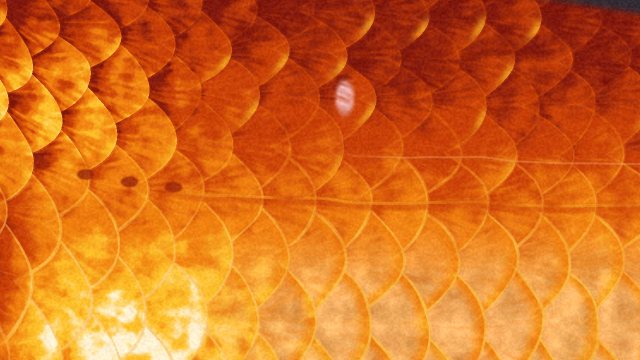
Reproduce this texture procedurally as a WebGL 2 fragment shader.

```glsl
#version 300 es
precision highp float;
uniform vec2 u_resolution;
out vec4 fragColor;

const vec3 MAROON = vec3(0.50, 0.09, 0.05);
const vec3 RUST = vec3(0.79, 0.25, 0.03);
const vec3 ORANGE = vec3(0.94, 0.50, 0.06);
const vec3 GOLD = vec3(0.99, 0.75, 0.16);
const vec3 CREAM = vec3(1.00, 0.95, 0.83);
const vec3 PEACH = vec3(0.95, 0.70, 0.43);
const vec3 SLATE = vec3(0.20, 0.17, 0.20);
const float PITCH = 0.157;  // scale spacing along the body
const float BULGE = 0.80;   // reach of the rounded rim, in pitches

float hash(vec2 p) {
  vec3 q = fract(p.xyx * vec3(0.1031, 0.1030, 0.0973));
  q += dot(q, q.yzx + 33.33);
  return fract((q.x + q.y) * q.z);
}

float noise(vec2 p) {
  vec2 i = floor(p), f = fract(p);
  f = f * f * (3.0 - 2.0 * f);
  float low = mix(hash(i), hash(i + vec2(1, 0)), f.x);
  float high = mix(hash(i + vec2(0, 1)), hash(i + vec2(1, 1)), f.x);
  return mix(low, high, f.y);
}

float fbm(vec2 p) {
  float sum = 0.0, gain = 0.5;
  for (int i = 0; i < 4; i++) {
    sum += gain * noise(p);
    p = p * 2.03 + 17.0;
    gain *= 0.5;
  }
  return sum;
}

float falloff(vec2 p, vec2 center, vec2 size) {
  vec2 q = (p - center) / size;
  return exp(-dot(q, q));
}

float stroke(float d, float width) {
  return 1.0 - smoothstep(width * 0.35, width, abs(d));
}

vec3 heatColor(float h) {
  vec3 c = mix(MAROON, RUST, smoothstep(0.0, 0.25, h));
  c = mix(c, ORANGE, smoothstep(0.25, 0.50, h));
  c = mix(c, GOLD, smoothstep(0.50, 0.75, h));
  return mix(c, CREAM, smoothstep(0.75, 1.0, h));
}

float lateralLine(float x) {
  return 0.43 + 0.14 * exp(-2.6 * x);
}

// Rim coordinate of one staggered row: whole numbers lie on rims
float rimCoord(vec2 grid, float row) {
  float dv = grid.y - row;
  return grid.x - 0.5 * mod(row, 2.0) - BULGE * (1.0 - dv * dv);
}

vec3 skin(vec2 p) {
  // Bent grid whose rows tighten towards the back
  vec2 w = p + 0.022 * (vec2(noise(p * 7.0), noise(p * 7.0 + 40.0)) - 0.5);
  float s = w.y - lateralLine(w.x);
  vec2 grid = vec2((w.x - 0.88) / PITCH + BULGE, s * (6.6 + 2.0 * s));
  float rowDensity = 6.6 + 4.0 * s;

  // Of the two rows here, the scale nearer the head lies on top
  float rowA = floor(grid.y), center = 1e5, depth = 0.0, topRow = rowA;
  for (int i = 0; i < 2; i++) {
    float row = rowA + float(i), t = rimCoord(grid, row);
    float c = ceil(t) + 0.5 * mod(row, 2.0);
    if (c < center) { center = c; depth = ceil(t) - t; topRow = row; }
  }

  // Visible rims, rims seen through the skin, and shadows beside them
  float rim = 0.0, ghost = 0.0, shadow = 0.0;
  for (int i = 0; i < 2; i++) {
    float row = rowA + float(i), t = rimCoord(grid, row);
    float slope = 2.0 * BULGE * (grid.y - row) * rowDensity;
    float d = (t - round(t)) / length(vec2(1.0 / PITCH, slope));
    float c = round(t) + 0.5 * mod(row, 2.0);
    if (c > center + 0.1) ghost = max(ghost, stroke(d, 0.005));
    else rim = max(rim, stroke(d, 0.0035 + 0.004 * noise(p * 13.0)));
    if (c < center - 0.1) shadow = max(shadow, exp(-abs(d) * 60.0));
  }

  // Fan of creases spreading from the hidden root
  vec2 local = vec2(grid.x - center, grid.y - topRow);
  float id = hash(vec2(center * 2.0, topRow) + 60.0);
  float angle = atan(local.y, local.x + 0.75);
  float fan = noise(vec2(angle * 16.0 + id * 50.0, depth * 2.5));
  float crease = stroke(fract(angle * 2.2 + id) - 0.5, 0.035) * smoothstep(0.1, 0.4, depth);

  // Light: dark back, pale belly, two hot glows near the head
  float mottle = fbm(p * 22.0) - 0.47;
  float belly = 1.0 - smoothstep(0.22, 0.72, p.y);
  float headGlow = falloff(p, vec2(0.10, 0.73), vec2(0.40, 0.24));
  float bellyGlow = falloff(p, vec2(0.32, 0.06), vec2(0.36, 0.24));
  float heat = mix(0.56, 0.06, smoothstep(0.08, 1.0, p.y));
  heat += 0.32 * headGlow + 0.36 * bellyGlow + 0.05 * falloff(p, vec2(0.6, 0.9), vec2(0.3));
  heat += (id - 0.5) * 0.10 + mottle * (0.24 + 0.5 * (headGlow + bellyGlow));
  heat += (fan - 0.5) * (0.09 + 0.22 * headGlow);
  heat += (0.45 - depth) * (0.06 + 0.34 * headGlow) - shadow * (0.05 + 0.28 * headGlow);
  heat -= 0.40 * falloff(p, vec2(0.0, 0.16), vec2(0.085, 0.26));
  vec3 color = heatColor(heat);

  // Milky belly scales and pale rims
  float milk = (1.0 - smoothstep(0.12, 0.42, p.y)) * smoothstep(0.45, 0.95, p.x);
  milk *= smoothstep(0.02, 0.35, depth) * (0.65 + 0.5 * fan);
  color = mix(color, PEACH + 0.35 * mottle, clamp(milk, 0.0, 0.85));
  vec3 rimColor = mix(heatColor(heat + 0.22), mix(GOLD, PEACH, 0.6), belly * 0.7);
  float rimWear = 0.55 + 0.7 * noise(p * 19.0 + 8.0);
  color = mix(color, rimColor, min(rim * rimWear * mix(0.28, 0.85, belly), 1.0));
  color = mix(color, rimColor, ghost * 0.22 + crease * 0.16);

  // Lateral line, a fainter thread above it, and pores near the head
  float wobble = 0.012 * (noise(vec2(p.x * 9.0, 3.0)) - 0.5);
  float line = p.y - lateralLine(p.x) - wobble;
  float tail = smoothstep(0.35, 0.60, p.x);
  color = mix(color, RUST, 0.45 * tail * stroke(line + 0.008, 0.018));
  color = mix(color, GOLD, 0.55 * tail * noise(p * 15.0) * stroke(line, 0.006));
  color = mix(color, PEACH, 0.35 * smoothstep(0.9, 1.1, p.x) * stroke(line - 0.15 + 0.02 * p.x, 0.004));
  for (int i = 0; i < 4; i++) {
    float x = 0.116 + 0.122 * float(i);
    float pore = falloff(p, vec2(x, lateralLine(x) + 0.01), vec2(0.026, 0.016));
    color = mix(color, mix(MAROON, RUST, 0.35), smoothstep(0.25, 0.6, pore) * 0.8);
  }

  // Glints on scale tips and one silvery scale
  float glint = step(0.72, id) * (1.0 - belly) * falloff(vec2(depth, local.y), vec2(0.04, -0.3), vec2(0.10, 0.22));
  color = mix(color, GOLD, glint * 0.65);
  float silver = falloff(p, vec2(0.958, 0.727), vec2(0.032, 0.058));
  float streak = noise(vec2(p.x * 20.0, (p.y + p.x * 0.4) * 130.0));
  color = mix(color, vec3(0.96, 0.78, 0.80), smoothstep(0.3, 0.75, silver) * (0.35 + 0.6 * streak));

  // Dark water past the back, then fine grain
  float back = p.y - 1.0 + 0.16 * (p.x - 1.49);
  color = mix(color, SLATE, smoothstep(-0.01, 0.025, back));
  return color + 0.07 * (noise(p * 210.0) - 0.5);
}

void main() {
  // Four samples smooth every overlap
  vec3 color = vec3(0.0);
  for (int i = 0; i < 4; i++) {
    vec2 offset = vec2(i % 2, i / 2) * 0.5 - 0.25;
    color += skin((gl_FragCoord.xy + offset) / u_resolution.y);
  }
  fragColor = vec4(clamp(color * 0.25, 0.0, 1.0), 1.0);
}
```
